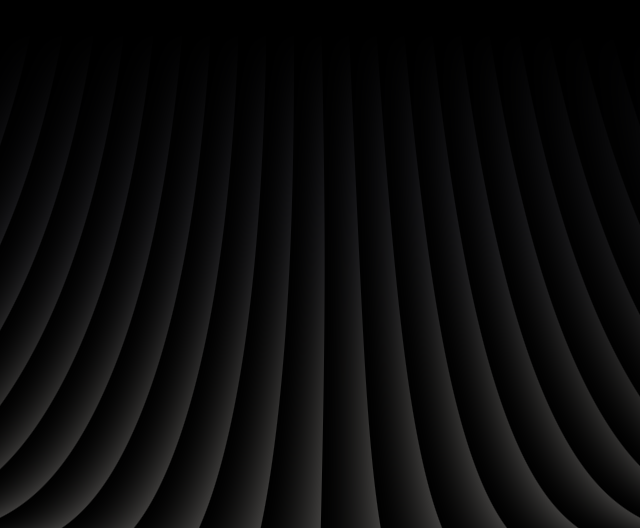
Reproduce this background procedurally as a WebGL 2 fragment shader.

```glsl
#version 300 es
precision highp float;
// Dark fluted folds that hang from the top and flare outward near the floor.
// A warped coordinate numbers the folds; fract() gives the place inside each,
// which is shaded from black to a crisp lit rim and fades out upward.
uniform vec2 u_resolution;
out vec4 fragColor;

// Fold number at horizontal place x and depth below the top edge (both 0..1).
float foldCoordinate(float x, float depth) {
    float center = 0.502 + 0.006 * sin(3.14159 * depth);
    float d = x - center;
    float density = 23.88 - 9.17 * depth - 4.0 * depth * depth;
    float flare = 6.5 - 5.6 * depth + 4.0 * pow(depth, 12.0);
    return d * density - flare * d * d * d;
}

void main() {
    vec2 uv = gl_FragCoord.xy / u_resolution;
    float depth = 1.0 - uv.y;

    // Place within a fold: 0 in the shadow, 1 at the lit rim
    float fold = foldCoordinate(uv.x, depth);
    float s = fract(fold);
    float rim = clamp((1.0 - s) / max(fwidth(fold), 1e-4), 0.0, 1.0);
    float shade = pow(s, 1.7) * rim;

    // Light grows toward the floor and weakens at the upper right
    float light = 0.245 * clamp((depth - 0.06) / 0.94, 0.0, 1.0);
    light *= 1.0 - 0.6 * smoothstep(0.75, 1.05, uv.x) * (1.0 - depth);

    // Cool tint above, faintly warm below
    vec3 tint = mix(vec3(0.95, 0.95, 1.1), vec3(1.02, 1.0, 0.98),
                    smoothstep(0.2, 0.8, depth));
    vec3 color = tint * (light * shade + 0.004 * smoothstep(0.05, 0.4, depth));
    fragColor = vec4(color, 1.0);
}
```
